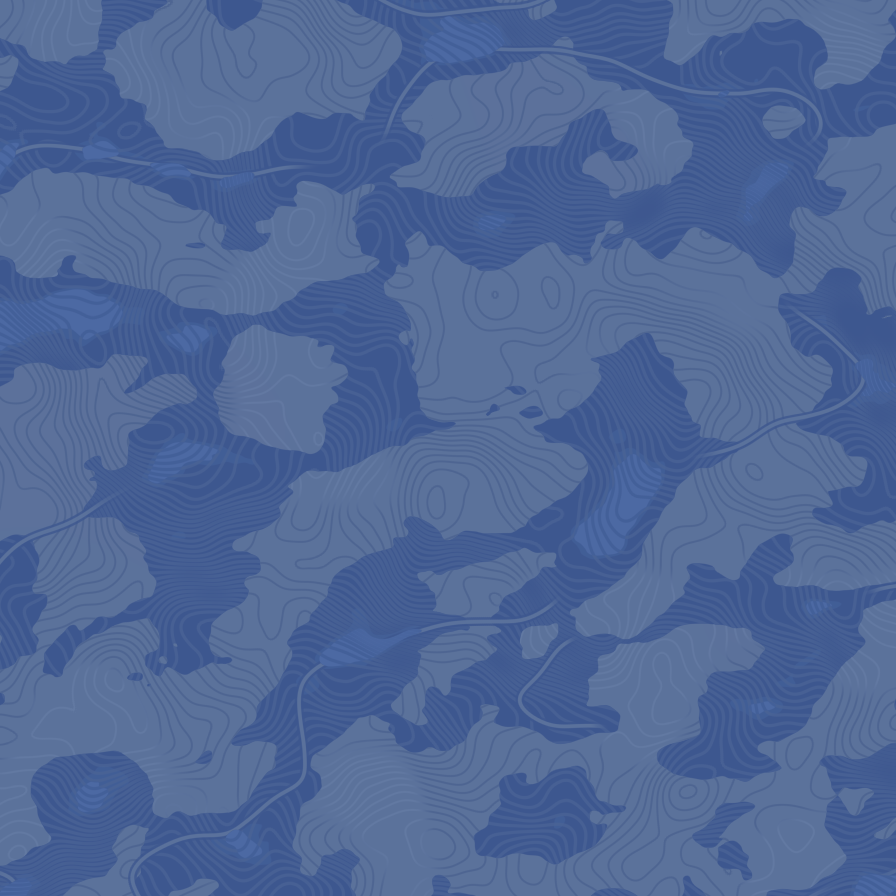
Give the GLSL for this texture, as a Shadertoy shader.

```glsl
const vec3 PLAIN = vec3(0.357, 0.447, 0.607);
const vec3 PLAIN_WARM = vec3(0.363, 0.440, 0.607);
const vec3 PLAIN_LINE = vec3(0.300, 0.390, 0.567);
const vec3 VALLEY = vec3(0.240, 0.340, 0.560);
const vec3 VALLEY_LINE = vec3(0.287, 0.387, 0.585);
const vec3 SLOPE = vec3(0.255, 0.367, 0.590);
const vec3 BASIN = vec3(0.298, 0.410, 0.638);
const vec3 RIVER = vec3(0.365, 0.455, 0.615);
const float VALLEY_LEVEL = 0.115;
const float SLOPE_LEVEL = 0.58;
const float BASIN_LEVEL = 0.66;
const float SOFTNESS = 0.0017;

float hash(vec2 cell) {
    vec3 q = fract(vec3(cell.xyx) * vec3(0.1031, 0.1030, 0.0973));
    q += dot(q, q.yzx + 33.33);
    return fract((q.x + q.y) * q.z);
}

float cornerSlope(vec2 cell, vec2 offset) {
    float angle = 6.28319 * hash(cell);
    return dot(vec2(cos(angle), sin(angle)), offset);
}

float gradientNoise(vec2 p) {
    vec2 i = floor(p);
    vec2 f = fract(p);
    vec2 u = f * f * f * (f * (f * 6.0 - 15.0) + 10.0);
    vec2 e = vec2(1.0, 0.0);
    float low = mix(cornerSlope(i, f), cornerSlope(i + e.xy, f - e.xy), u.x);
    float high = mix(cornerSlope(i + e.yx, f - e.yx), cornerSlope(i + e.xx, f - e.xx), u.x);
    return mix(low, high, u.y);
}

float fbm(vec2 p, int octaves) {
    float sum = 0.0;
    float weight = 1.0;
    for (int i = 0; i < octaves; i++) {
        sum += weight * gradientNoise(p);
        p = mat2(1.6, 1.2, -1.2, 1.6) * p + 17.3;
        weight *= 0.45;
    }
    return sum;
}

// Rate of change of a field per canvas height
float steepness(float field) {
    return max(length(vec2(dFdx(field), dFdy(field))) * iResolution.y, 0.001);
}

// Soft coverage of the area where the field exceeds a level
float above(float field, float level, float slope) {
    return smoothstep(-0.5, 0.5, (field - level) / (slope * max(SOFTNESS, 1.0 / iResolution.y)));
}

// Soft stroke from a distance to its centre line
float stroke(float dist, float halfWidth) {
    float blur = max(0.5 * SOFTNESS, 0.6 / iResolution.y);
    return 1.0 - smoothstep(halfWidth - blur, halfWidth + blur, dist);
}

float contour(float height, float halfWidth) {
    float slope = steepness(height);
    float dist = abs(fract(height) - 0.5) / slope;
    return stroke(dist, halfWidth) * (1.0 - smoothstep(190.0, 320.0, slope));
}

void mainImage(out vec4 fragColor, in vec2 fragCoord) {
    vec2 p = fragCoord / iResolution.y;

    // Tilted and warped ground coordinates
    vec2 ground = mat2(0.98, -0.2, 0.2, 0.98) * p;
    ground += 0.02 * vec2(gradientNoise(p * 11.0 + 4.0), gradientNoise(p * 11.0 + 31.0));

    // Long corridors joined with irregular hollows
    float course = fbm(ground * vec2(1.7, 3.2) + vec2(7.4, 2.6), 2);
    float corridor = exp(-course * course / 0.01);
    float hollows = fbm(ground * vec2(6.2, 8.6) + vec2(12.7, 41.2), 4);
    float depth = hollows + 0.45 * corridor;
    float depthSlope = steepness(depth);
    float valley = above(depth, VALLEY_LEVEL, depthSlope);
    float slopeZone = above(depth, SLOPE_LEVEL, depthSlope);
    float basin = above(depth, BASIN_LEVEL, depthSlope);

    // Loose contours on the plain, crowded slanted ones in the valleys
    float relief = fbm(p * 3.7 + 53.0, 3);
    float plainContour = contour(17.0 * relief + dot(p, vec2(10.0, -16.0)), 0.0011);
    float valleyContour = contour(20.0 * relief + dot(p, vec2(35.0, 85.0)), 0.0018);

    // Flat colour zones
    float warmth = smoothstep(0.1, 0.4, gradientNoise(p * 3.0 + 80.0));
    vec3 plain = mix(PLAIN, PLAIN_WARM, 0.5 * warmth);
    vec3 color = mix(plain, VALLEY, valley);
    color = mix(color, SLOPE, slopeZone);
    color = mix(color, BASIN, basin);

    // Dark lines on the plain, pale ones in the valleys
    float paleLines = smoothstep(0.1, 0.25, gradientNoise(p * 5.0 + 23.0));
    vec3 plainLine = mix(PLAIN_LINE, plain + 0.03, paleLines);
    vec3 valleyLine = mix(VALLEY_LINE, SLOPE, basin);
    color = mix(color, plainLine, 0.9 * plainContour * (1.0 - valley));
    color = mix(color, valleyLine, 0.8 * valleyContour * valley);

    // Thin river along some corridors
    float riverDist = abs(course) / steepness(course);
    float reach = smoothstep(-0.08, 0.0, gradientNoise(p * 2.3 + 61.0)) * (1.0 - basin);
    color = mix(color, VALLEY, 0.8 * reach * stroke(riverDist, 0.0048));
    color = mix(color, RIVER, 0.9 * reach * stroke(riverDist, 0.0021));

    fragColor = vec4(color, 1.0);
}
```
